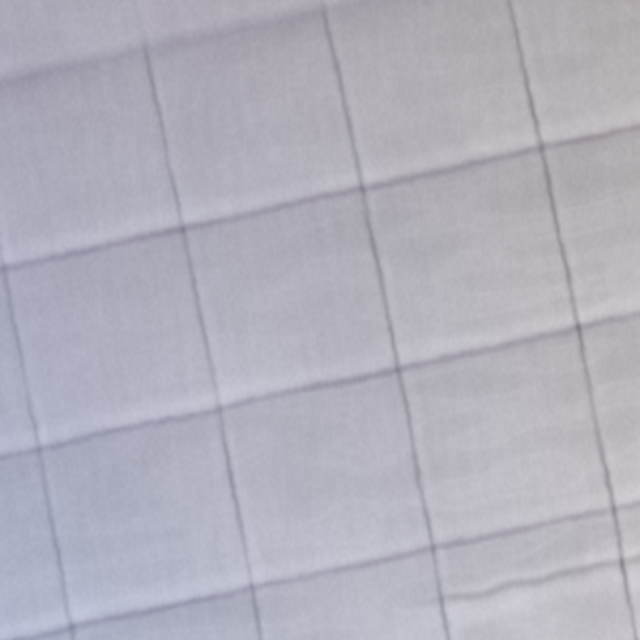
This texture is drawn by a Shadertoy shader. Its source:

```glsl
// Pale quilted cloth: a slanted grid of stitched seams over softly lit fabric.
// A sheared lattice places the seams; Gaussian profiles shade each fold, and
// gradient noise adds uneven stitching, wrinkles, threads and grain.

// Lattice: one crossing point and the two steps between crossings
const vec2 CROSSING = vec2(0.622, 0.427);
const vec2 STEP_ACROSS = vec2(0.281, 0.0625);
const vec2 STEP_UP = vec2(-0.0547, 0.281);
const float CELL_SIZE = 0.285;
const float BEND = 0.025;

// Light at the four corners of the cloth
const vec3 TOP_LEFT = vec3(0.665, 0.655, 0.715);
const vec3 TOP_RIGHT = vec3(0.695, 0.675, 0.680);
const vec3 BOTTOM_LEFT = vec3(0.675, 0.698, 0.785);
const vec3 BOTTOM_RIGHT = vec3(0.775, 0.765, 0.785);

// Seam widths, depths and tints
const float FOLD_WIDTH = 0.0048;
const float FOLD_DEPTH = 0.095;
const float RIDGE_WIDTH = 0.012;
const float RIDGE_LIGHT = 0.040;
const float STITCH_WIDTH = 0.0034;
const float STITCH_DEPTH = 0.135;
const vec3 FOLD_TINT = vec3(1.0, 1.08, 0.92);
const vec3 STITCH_TINT = vec3(1.0, 0.98, 0.96);

// Surface variation
const float PUFF = 0.030;
const float WRINKLE = 0.035;
const float THREAD = 0.016;
const float GRAIN = 0.020;

vec2 hashGradient(vec2 cell) {
    vec3 h = fract(cell.xyx * vec3(0.1031, 0.1030, 0.0973));
    h += dot(h, h.yzx + 33.33);
    float angle = 6.28318 * fract((h.x + h.y) * h.z);
    return vec2(cos(angle), sin(angle));
}

float gradientNoise(vec2 p) {
    vec2 i = floor(p), f = fract(p);
    vec2 u = f * f * f * (f * (f * 6.0 - 15.0) + 10.0);
    vec2 e = vec2(0.0, 1.0);
    float a = dot(hashGradient(i), f);
    float b = dot(hashGradient(i + e.yx), f - e.yx);
    float c = dot(hashGradient(i + e.xy), f - e.xy);
    float d = dot(hashGradient(i + e.yy), f - e.yy);
    return mix(mix(a, b, u.x), mix(c, d, u.x), u.y);
}

float bell(float d, float width) {
    return exp(-d * d / (2.0 * width * width));
}

// Fold seams: shaded groove, lit ridge above, wide shadow below
vec3 foldShade(float d, vec2 p, float row) {
    float faded = smoothstep(1.2, 1.8, row);
    float wear = 0.85 + 0.5 * gradientNoise(p * 13.0 + 40.0);
    float width = FOLD_WIDTH * (1.0 + 1.2 * faded);
    float groove = FOLD_DEPTH * wear * mix(1.0, 0.5, faded) * bell(d + 0.003, width);
    float ridge = RIDGE_LIGHT * bell(d - 0.013, RIDGE_WIDTH) * mix(1.0, 0.5, faded);
    float shadow = 0.025 * exp(-abs(d) / 0.03) * smoothstep(0.004, -0.008, d);
    return ridge - (groove + shadow) * FOLD_TINT;
}

// Stitch seams: thin dark lines, stronger to the right, lost past the top fold
vec3 stitchShade(float d, vec2 p, float row) {
    float wear = 0.85 + 0.65 * gradientNoise(p * vec2(7.0, 14.0) + 9.0);
    float strength = mix(0.5, 1.05, p.x) * wear * (1.0 - 0.85 * smoothstep(1.9, 2.1, row));
    float groove = STITCH_DEPTH * strength * bell(d, STITCH_WIDTH);
    float edge = 0.018 * bell(d - 0.011, 0.006);
    return edge - groove * STITCH_TINT;
}

// Slanted wrinkles, deeper toward the lower right
float wrinkles(vec2 q, vec2 p) {
    float n = gradientNoise(vec2(q.x * 1.8 + q.y * 0.7, q.y * 6.0) + 17.0);
    float crest = 1.0 - smoothstep(0.0, 0.16, abs(n - 0.08));
    float amount = WRINKLE * mix(0.35, 1.0, smoothstep(0.2, 1.5, p.x + 0.6 * (1.0 - p.y)));
    float tuck = p.y - 0.062 - 0.21 * (p.x - 0.69) - 0.012 * gradientNoise(p * 14.0);
    float tuckMask = smoothstep(0.62, 0.76, p.x);
    float tuckShade = 0.045 * bell(tuck - 0.012, 0.008) - 0.085 * bell(tuck, 0.005)
                    + 0.045 * bell(tuck + 0.025, 0.012);
    return amount * (n + 0.4 * crest - 0.1) + tuckMask * tuckShade;
}

// Upright threads and fine woven grain
float weave(vec2 p) {
    float threads = gradientNoise(vec2(p.x * 62.0 + p.y * 9.0, p.y * 11.0));
    float grain = gradientNoise(p * vec2(150.0, 110.0)) + 0.6 * gradientNoise(p * 52.0 + 5.0);
    return THREAD * threads + GRAIN * grain;
}

void mainImage(out vec4 fragColor, in vec2 fragCoord) {
    vec2 p = fragCoord / iResolution.xy;

    // Lattice coordinates with a slight bend and uneven stitching
    vec2 offset = p - CROSSING;
    offset.x += BEND * offset.y * offset.y;
    vec2 q = inverse(mat2(STEP_ACROSS, STEP_UP)) * offset;
    vec2 wobble = vec2(gradientNoise(p * 10.0), gradientNoise(p * 11.0 + 20.0));
    q += 0.015 * wobble + 0.008 * gradientNoise(p * 55.0);
    vec2 seam = (q - round(q)) * CELL_SIZE;

    // Light, padding, seams and cloth
    vec3 color = mix(mix(BOTTOM_LEFT, BOTTOM_RIGHT, p.x), mix(TOP_LEFT, TOP_RIGHT, p.x), p.y);
    color += PUFF * (0.5 - fract(q.y)) * smoothstep(0.0, 0.03, abs(seam.y));
    color += foldShade(seam.y, p, round(q.y));
    color += stitchShade(seam.x, p, q.y);
    color += wrinkles(q, p) + weave(p) + 0.02 * gradientNoise(p * 4.0 + 3.0);
    fragColor = vec4(clamp(color, 0.0, 1.0), 1.0);
}
```
